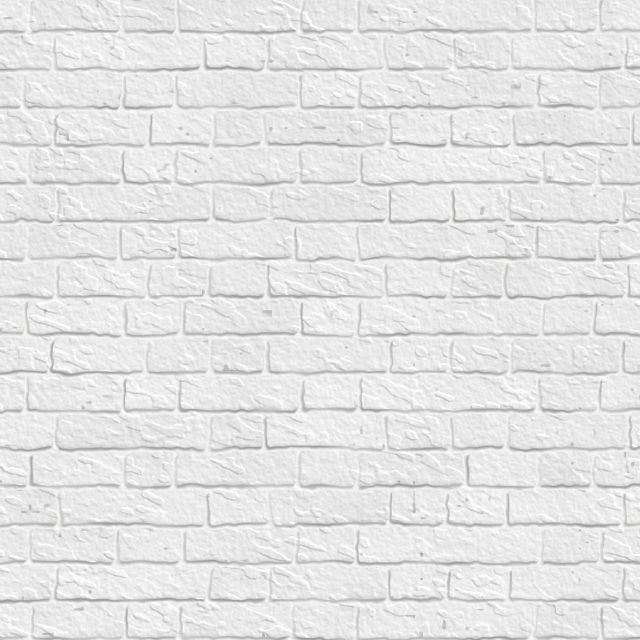
Reproduce this texture procedurally as a Shadertoy shader.

```glsl
// Whitewashed brick wall: long and short bricks in alternating courses, rough faces, shaded joints.

const float COURSES = 16.86;       // brick rows over the canvas height
const float COURSE_SHIFT = 0.08;   // part of the top course that is cut off
const int   PER_COURSE = 7;        // bricks per course
const vec2  GAP = vec2(0.0065, 0.0078);      // mortar width
const float JITTER = 0.014;        // random shift of upright joints
const float CORNER = 0.005;        // corner radius of a brick
const float SOFT = 0.0016;         // edge softness
const vec2  LIGHT = vec2(0.0016, 0.0022);    // relief step toward the light
const vec2  SHADOW_OFFSET = vec2(0.0028, 0.0036);
const float EMBOSS = 0.125;
const vec3  BRICK = vec3(0.912);
const vec3  MORTAR = vec3(0.945);
const vec3  SHADOW = vec3(0.625, 0.625, 0.615);

// Left edges of the bricks: even courses first, then odd courses.
const float JOINTS[14] = float[14](
    0.040, 0.187, 0.277, 0.461, 0.556, 0.837, 0.931,
    0.083, 0.323, 0.415, 0.600, 0.700, 0.792, 0.975);

float hash(vec2 p) {
    vec3 q = fract(vec3(p.xyx) * 0.1031);
    q += dot(q, q.yzx + 33.33);
    return fract((q.x + q.y) * q.z);
}

float noise(vec2 p) {
    vec2 i = floor(p), f = fract(p);
    f = f * f * (3.0 - 2.0 * f);
    return mix(mix(hash(i), hash(i + vec2(1, 0)), f.x),
               mix(hash(i + vec2(0, 1)), hash(i + vec2(1, 1)), f.x), f.y);
}

float boxDistance(vec2 p, vec2 halfSize) {
    vec2 q = abs(p) - halfSize + CORNER;
    return length(max(q, 0.0)) + min(max(q.x, q.y), 0.0) - CORNER;
}

// Surface height: fine grain plus chipped ledges in patches.
float relief(vec2 p) {
    float grain = 0.75 * noise(p * 130.0) + 0.5 * noise(p * 260.0 + 7.0);
    vec2 tilted = vec2(p.x - 0.3 * p.y, p.y + 0.35 * p.x);
    float ledge = smoothstep(0.58, 0.72, noise(tilted * vec2(44.0, 88.0)) * 0.8
                                       + noise(tilted * vec2(100.0, 160.0)) * 0.25);
    float roughness = smoothstep(0.25, 0.75, noise(p * 21.0 + 40.0));
    return grain + ledge * mix(0.25, 1.1, roughness);
}

// Left and right ends of the brick that holds x in a course.
vec2 brickSpan(float x, float course) {
    int first = int(mod(course, 2.0)) * PER_COURSE;
    vec2 span = vec2(-1.0, 2.0);
    for (int i = -1; i <= PER_COURSE; i++) {
        int k = (i + PER_COURSE) % PER_COURSE;
        float wrap = i < 0 ? -1.0 : (i == PER_COURSE ? 1.0 : 0.0);
        float joint = JOINTS[first + k] + wrap
                    + (hash(vec2(course, float(k) + 3.0)) - 0.5) * JITTER;
        if (joint <= x) span.x = max(span.x, joint);
        else span.y = min(span.y, joint);
    }
    // Some of the longest bricks are cut in two.
    float cut = mix(span.x, span.y, 0.6);
    if (span.y - span.x > 0.22 && hash(vec2(course, 91.0)) > 0.72) {
        if (x < cut) span.y = cut;
        else span.x = cut;
    }
    return span;
}

void mainImage(out vec4 fragColor, in vec2 fragCoord) {
    vec2 uv = fragCoord / iResolution.xy;
    float soft = max(SOFT, 1.0 / iResolution.y);

    // Ragged brick outlines
    vec2 p = uv + 0.0055 * (vec2(noise(uv * 27.0), noise(uv * 27.0 + 50.0)) - 0.5)
                + 0.0036 * (vec2(noise(uv * 90.0 + 9.0), noise(uv * 90.0 + 70.0)) - 0.5);

    // Course, brick and position inside its cell
    float t = (1.0 - p.y) * COURSES + COURSE_SHIFT;
    float course = floor(t);
    vec2 span = brickSpan(p.x, course);
    vec2 cell = vec2(span.y - span.x, 1.0 / COURSES);
    vec2 local = vec2(p.x - span.x, (1.0 - fract(t)) * cell.y);
    vec2 halfSize = 0.5 * (cell - GAP) - 0.0005;
    vec2 q = local - 0.5 * (cell + GAP);
    float brickId = hash(vec2(course, floor(span.x * 200.0) + 17.0));

    float d = boxDistance(q, halfSize);
    float brick = 1.0 - smoothstep(-soft, soft, d);

    // Shadow below and to the left, worn away in places
    float shade = 1.0 - smoothstep(-0.002, 0.0035, boxDistance(q + SHADOW_OFFSET, halfSize));
    float besideBrick = smoothstep(0.0, 0.004, -q.x - halfSize.x + 0.003);
    float wear = mix(0.5, 1.1, noise(uv * vec2(24.0, 30.0) + 13.0));
    wear *= mix(1.0, mix(0.35, 0.95, brickId), besideBrick);
    float shadow = (1.0 - brick) * shade * wear;
    float lowerEdge = 1.0 - smoothstep(0.0, 0.006, q.y + halfSize.y);

    // Tone of the paint
    float mottling = (noise(uv * 16.0) - 0.5) * 0.03 + (brickId - 0.5) * 0.022;
    vec3 color = mix(MORTAR, BRICK + mottling, brick);
    color -= 0.06 * brick * lowerEdge * wear;

    // Rough surface and small pits
    float slope = relief(uv) - relief(uv + LIGHT);
    color += slope * EMBOSS * mix(0.55, 1.0, brick);
    float pit = smoothstep(0.87, 0.96, noise(uv * vec2(85.0, 105.0) + 31.0))
              * smoothstep(0.5, 0.7, noise(uv * 19.0 + 83.0));
    color -= 0.16 * pit * brick;

    color = mix(color, SHADOW, clamp(shadow, 0.0, 1.0));
    fragColor = vec4(clamp(color, 0.0, 0.985), 1.0);
}
```
